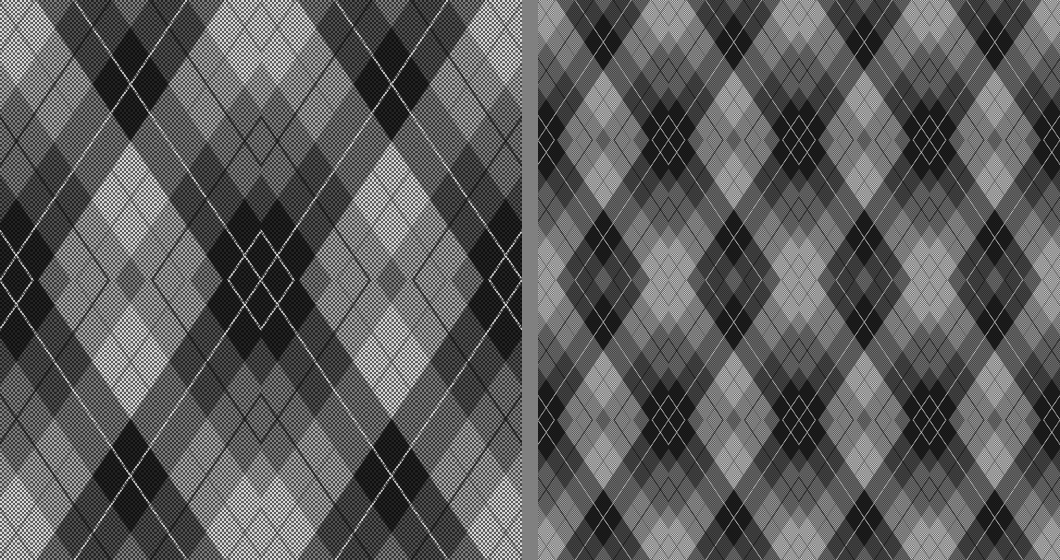
Left, the tile; right, the same tile 2 across and 2 down.
Give the GLSL for this pattern, as a Shadertoy shader.

```glsl
// Woven grey argyle: mirrored diagonal dark, mid and light bands with fine centre lines.

const float TAU = 6.2831853;

// One set of diagonal threads: x = band tone, y = centre line tone, z = line cover.
vec3 threadSet(float w, float aa) {
    float k = mod(w + 1.5, 3.0);
    float toDark = smoothstep(1.0 - aa, 1.0 + aa, k);
    float toMid = smoothstep(2.0 - aa, 2.0 + aa, k);
    float toLight = smoothstep(3.0 - 2.0 * aa, 3.0, k);

    float tone = mix(mix(mix(0.60, 0.10, toDark), 0.36, toMid), 0.60, toLight);
    float lineTone = mix(mix(0.34, 0.68, toDark), 0.08, toMid);
    float opacity = mix(mix(0.55, 0.75, toDark), 0.65, toMid);

    float lineDist = abs(fract(w + 0.5) - 0.5);
    float cover = 1.0 - smoothstep(0.015 - 0.5 * aa, 0.015 + 0.7 * aa, lineDist);
    return vec3(tone, lineTone, cover * opacity);
}

// Checkered weave, 0 in the gaps and 1 on the raised threads.
float weave(vec2 uv) {
    vec2 wave = sin(TAU * uv * vec2(120.0, 128.0));
    return smoothstep(-0.15, 0.15, wave.x * wave.y);
}

void mainImage(out vec4 fragColor, in vec2 fragCoord) {
    vec2 uv = fragCoord / iResolution.xy;

    // Two repeats across; the lower half mirrors the upper half.
    float across = fract(2.0 * uv.x) - 0.5;
    float up = abs(uv.y - 0.5) * 1.43;

    // Diagonal coordinates measured in band widths; a dark band is centred on 0.
    float bandWidth = 0.2915;
    float aa = 2.0 / (iResolution.x * bandWidth);
    vec3 rising = threadSet((up + across - 0.5) / bandWidth, aa);
    vec3 falling = threadSet((up - across - 0.5) / bandWidth, aa);

    // Crossing bands blend evenly, then the lines lie on top.
    float grey = 0.5 * (rising.x + falling.x);
    grey = mix(grey, rising.y, rising.z);
    grey = mix(grey, falling.y, falling.z);

    grey *= mix(0.58, 1.42, weave(uv));
    fragColor = vec4(vec3(clamp(grey, 0.0, 1.0)), 1.0);
}
```
